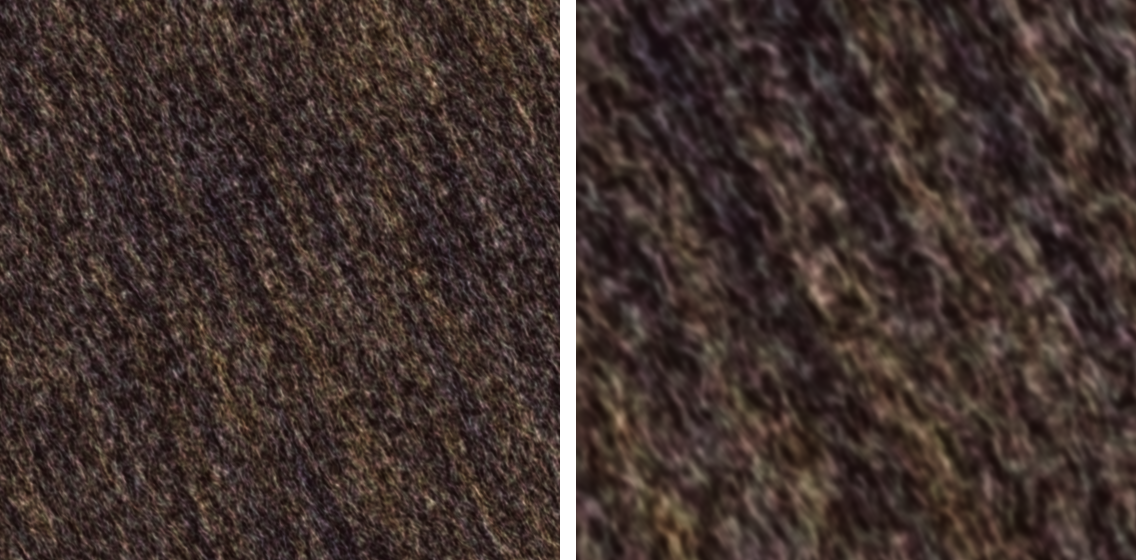
Left, the full canvas; right, a detail of the centre.
Give the GLSL for this texture, as a WebGL 2 fragment shader.

```glsl
#version 300 es
precision highp float;
// Dark brown fibrous surface: short slanted grains gathered into long diagonal streaks.

#define STREAK_LEAN 0.44               // radians from vertical
#define GRAIN_LEAN 0.55
#define GRAIN_FREQ vec2(88.0, 37.0)    // cells across, along the lean
#define FINE_FREQ vec2(165.0, 88.0)
#define CRISP_FREQ vec2(215.0, 150.0)
#define CLUMP_FREQ vec2(52.0, 9.0)
#define STREAK_FREQ vec2(25.0, 3.0)
#define BASE_RED 0.236
#define CONTRAST 0.081
#define GLINT 0.011                    // extra lift of the bright tips
#define WARMTH 0.017
#define SPECKLE 0.009                  // fine colour variation

uniform vec2 u_resolution;
out vec4 fragColor;

const float NOISE_DEVIATION = 0.21;

float hash(vec2 cell) {
    vec3 q = fract(vec3(cell.xyx) * 0.1031);
    q += dot(q, q.yzx + 33.33);
    return fract((q.x + q.y) * q.z);
}

float cornerSlope(vec2 cell, vec2 offset) {
    float angle = 6.28318 * hash(cell);
    return dot(vec2(cos(angle), sin(angle)), offset);
}

// Gradient noise scaled to unit deviation.
float noise(vec2 p) {
    p += 200.0;
    vec2 cell = floor(p);
    vec2 f = p - cell;
    vec2 w = f * f * (3.0 - 2.0 * f);
    vec2 e = vec2(1.0, 0.0);
    float low = mix(cornerSlope(cell, f), cornerSlope(cell + e, f - e), w.x);
    float high = mix(cornerSlope(cell + e.yx, f - e.yx),
                     cornerSlope(cell + 1.0, f - 1.0), w.x);
    return mix(low, high, w.y) / NOISE_DEVIATION;
}

// Coordinates across and along a direction leaning from vertical.
vec2 leaning(vec2 p, float lean) {
    float c = cos(lean), s = sin(lean);
    return vec2(c * p.x + s * p.y, s * p.x - c * p.y);
}

// Fades cells that become too small for the canvas.
float resolved(float freq) {
    return smoothstep(0.8, 2.4, u_resolution.y / freq);
}

void main() {
    vec2 p = gl_FragCoord.xy / u_resolution.y;

    // Slight bends keep the fibres from running in straight rows.
    vec2 bend = 0.003 * vec2(noise(p * 4.0), noise(p * 4.0 + 31.0));
    bend += 0.0007 * vec2(noise(p * 36.0 + 11.0), noise(p * 36.0 + 57.0));
    vec2 streakPos = leaning(p + bend, STREAK_LEAN);
    vec2 grainPos = leaning(p + bend, GRAIN_LEAN);

    // Tone layers, from crisp specks to broad shading.
    float crisp = noise(grainPos * CRISP_FREQ + 151.0) * resolved(CRISP_FREQ.x);
    float fine = noise(grainPos * FINE_FREQ + 73.0) * resolved(FINE_FREQ.x);
    float grain = noise(grainPos * GRAIN_FREQ) * resolved(GRAIN_FREQ.x);
    float clump = noise(streakPos * CLUMP_FREQ + 19.0);
    float streak = noise(streakPos * STREAK_FREQ + 41.0);
    float broad = noise(p * 2.5 + 5.0);
    float tone = 0.30 * crisp + 0.58 * fine + 0.60 * grain
               + 0.34 * clump + 0.26 * streak + 0.08 * broad;

    // Brown ramp, slightly greyer toward the light end.
    float red = BASE_RED + CONTRAST * tone + GLINT * tone * tone;
    red = max(red, 0.095);
    vec3 color = vec3(red, 0.935 * red - 0.041, 0.87 * red - 0.042);

    // Golden and violet bands follow the streaks, speckles vary each grain.
    float band = 0.40 * streak + 0.30 * clump + 0.25 * broad
               + 0.40 * noise(streakPos * vec2(17.0, 3.0) + 87.0)
               + 0.40 * noise(grainPos * vec2(54.0, 28.0) + 23.0);
    float lightness = clamp(red / 0.25, 0.5, 1.5);
    color += WARMTH * lightness * band * vec3(0.35, 0.0, -1.0);
    float speckle = noise(grainPos * vec2(80.0, 50.0) + 131.0);
    color += SPECKLE * lightness * speckle * vec3(0.6, -0.6, 0.1);

    fragColor = vec4(clamp(color, 0.0, 1.0), 1.0);
}
```
